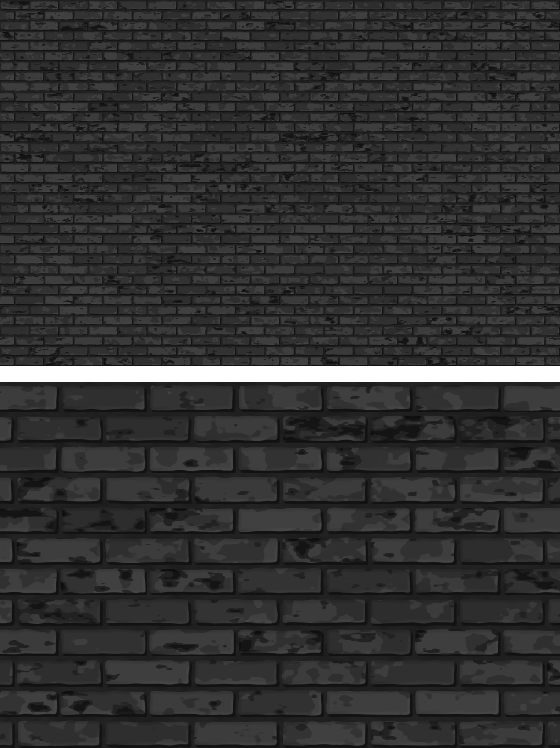
Top, the full canvas; bottom, a detail of the centre.
Reproduce this texture procedurally as a WebGL 1 fragment shader.

```glsl
precision highp float;
// Dark charcoal brick wall in running bond, 19 bricks across and 36 courses down, tiling.

uniform vec2 u_resolution;

float hash(vec3 p) {
  p = fract(p * vec3(0.1031, 0.1030, 0.0973));
  p += dot(p, p.yzx + 33.33);
  return fract((p.x + p.y) * p.z);
}

// Value noise that wraps after a whole number of cells.
float noise(vec2 p, vec2 period, float seed) {
  vec2 i = floor(p) + 0.5;
  vec2 f = fract(p);
  f = f * f * (3.0 - 2.0 * f);
  vec2 a = mod(i, period);
  vec2 b = mod(i + 1.0, period);
  return mix(mix(hash(vec3(a, seed)), hash(vec3(b.x, a.y, seed)), f.x),
             mix(hash(vec3(a.x, b.y, seed)), hash(vec3(b, seed)), f.x), f.y);
}

float fbm(vec2 uv, vec2 period, float seed) {
  float sum = 0.0;
  float weight = 0.53;
  for (int i = 0; i < 3; i++) {
    sum += weight * noise(uv * period, period, seed);
    period *= 2.0;
    weight *= 0.55;
  }
  return sum;
}

float roundedBox(vec2 p, vec2 halfSize, float radius) {
  vec2 q = abs(p) - halfSize + radius;
  return length(max(q, 0.0)) + min(max(q.x, q.y), 0.0) - radius;
}

void main() {
  vec2 uv = gl_FragCoord.xy / u_resolution;
  uv.y = 1.0 - uv.y;
  vec2 grid = vec2(19.0, 36.0);
  float pixel = grid.y / u_resolution.y;

  // Brick cell, measured in course heights with y pointing down
  vec2 g = uv * grid;
  g.x += 0.5 * mod(floor(g.y), 2.0);
  vec2 id = mod(floor(g) + 0.5, grid);
  vec2 p = (fract(g) - 0.5) * vec2(2.9, 1.0) - vec2(0.0, 0.02);
  float seed = 1.0 + floor(900.0 * hash(vec3(id, 3.7)));
  float tone = hash(vec3(id, 11.3));
  float chipped = step(0.82, hash(vec3(id, 23.9)));

  // Slightly uneven brick outline
  vec2 halfSize = vec2(1.36, 0.385) + 0.03 * (vec2(hash(vec3(id, 31.1)), hash(vec3(id, 47.3))) - 0.5);
  float ragged = 0.06 * (noise(uv * grid * vec2(8.0, 3.0), grid * vec2(8.0, 3.0), seed) - 0.5);
  float edge = roundedBox(p, halfSize, 0.09) + ragged;
  float shadowEdge = roundedBox(p - vec2(0.07, 0.09), halfSize, 0.09) + ragged;

  // Mortar with the shadow thrown below and to the right
  float grain = fbm(uv, grid * vec2(6.0, 4.0), 5.0);
  vec3 mortar = vec3(0.125 + 0.05 * (grain - 0.5));
  mortar = mix(vec3(0.07), mortar, smoothstep(-0.03, 0.07, shadowEdge));

  // Flat worn patches on the brick face
  float wear = fbm(uv, grid * vec2(4.0, 2.0), seed) + 0.34 * (tone - 0.5);
  vec3 face = mix(vec3(0.188), vec3(0.24), smoothstep(0.48, 0.53, wear));
  face += 0.025 * (hash(vec3(id, 61.7)) - 0.5);

  // Dark stains and chips, heavier on a few bricks
  float stain = fbm(uv, grid * vec2(4.0, 3.0), seed + 7.0) - 0.15 * chipped;
  face = mix(vec3(0.135), face, smoothstep(0.25, 0.29, stain));
  face = mix(vec3(0.08), face, smoothstep(0.15, 0.19, stain));

  // Thin pale rim on the lower right, dim rim on the upper left
  float rim = smoothstep(-0.13, -0.04, edge);
  float side = clamp(2.5 * (p.y / halfSize.y + p.x / halfSize.x - 0.4), -1.0, 1.0);
  face += 0.025 * rim * side;

  vec3 color = mix(face, mortar, smoothstep(-0.6 * pixel, 0.6 * pixel, edge));
  gl_FragColor = vec4(color, 1.0);
}
```
